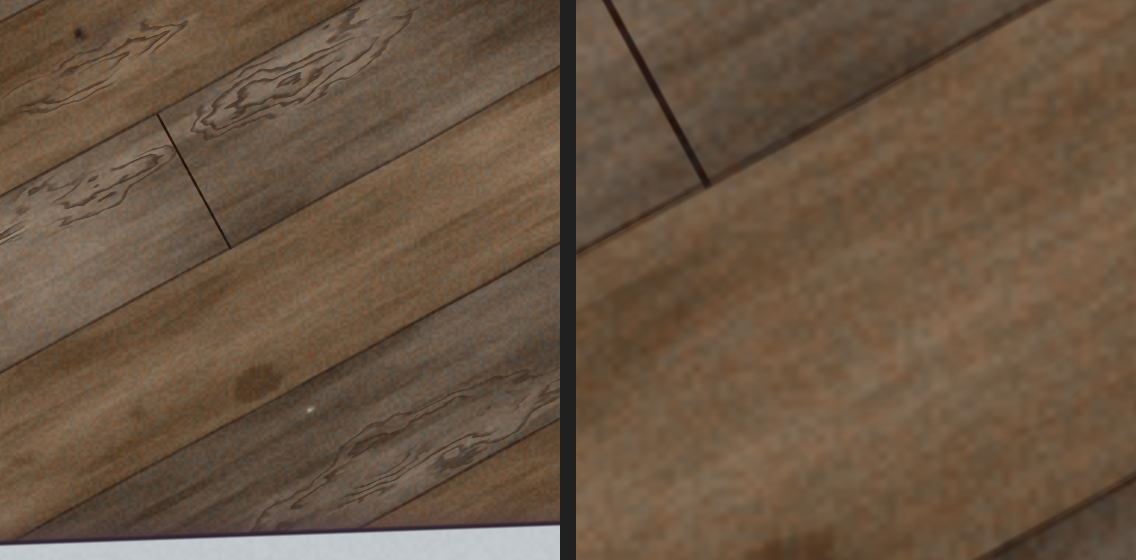
Left: the whole. Right: its middle third, enlarged.
This texture is drawn by a three.js fragment shader. Its source:

```glsl
// Oak floor boards laid on a diagonal, cut off below by a pale skirting strip.
// Points are turned into board space (x along the grain, y across it); stretched
// noise gives the grain, warped nested ovals give the dark cathedral figures.
varying vec2 vUv;

float hash(vec2 p) {
  vec3 a = fract(p.xyx * 0.1031);
  a += dot(a, a.yzx + 33.33);
  return fract((a.x + a.y) * a.z);
}

float noise(vec2 p) {
  vec2 i = floor(p), f = fract(p);
  f = f * f * (3.0 - 2.0 * f);
  return mix(mix(hash(i), hash(i + vec2(1.0, 0.0)), f.x),
             mix(hash(i + vec2(0.0, 1.0)), hash(i + 1.0), f.x), f.y);
}

float fbm(vec2 p) {
  float sum = 0.0, amp = 0.53;
  for (int i = 0; i < 4; i++) {
    sum += amp * noise(p);
    p = p * 2.03 + 17.3;
    amp *= 0.5;
  }
  return sum;
}

// Soft round patch, 1 at its centre.
float patchAt(vec2 p, vec2 centre, vec2 size) {
  vec2 d = (p - centre) / size;
  return exp(-dot(d, d));
}

// Cathedral figure: x is the pale zone, y the dark rings inside it.
vec2 cathedral(vec2 q, vec2 centre, vec2 size) {
  float warp = fbm(q * vec2(9.0, 30.0) + centre * 20.0) - 0.5;
  float r = length((q - centre) / size) + 1.1 * warp;
  float zone = 1.0 - smoothstep(0.65, 1.15, r);
  float ring = fract(r * 3.6);
  float line = smoothstep(0.4, 0.8, ring) * (1.0 - smoothstep(0.86, 1.0, ring));
  line *= smoothstep(0.2, 0.6, noise(q * vec2(11.0, 38.0) + 7.0));
  return vec2(zone, zone * line);
}

void main() {
  vec2 uv = vUv;
  vec2 q = vec2(dot(uv, vec2(0.878, 0.479)), dot(uv, vec2(-0.479, 0.878)));

  // Boards and their base colours
  float across = (q.y - 0.018 + 0.004 * (noise(vec2(q.x * 7.0, 3.0)) - 0.5)) / 0.275;
  float board = floor(across);
  float warm = 1.0 - mod(board, 2.0);
  vec3 wood = mix(vec3(0.425, 0.355, 0.29), vec3(0.435, 0.34, 0.25), warm);
  wood *= board == -1.0 ? 0.89 : 1.0;

  // Broad tone, long streaks and fine pores
  vec2 grain = q + vec2(board * 5.3, 0.012 * fbm(q * 5.0));
  float tone = 0.19 * (fbm(grain * vec2(3.0, 13.0)) - 0.5);
  tone += 0.05 * (noise(grain * vec2(7.0, 95.0)) - 0.5);
  tone += 0.05 * (fbm(grain * vec2(30.0, 150.0)) - 0.5);
  float streak = smoothstep(0.62, 0.8, noise(grain * vec2(4.0, 42.0) + 9.0));
  tone -= 0.045 * streak;

  // Uneven daylight
  tone += 0.06 * patchAt(uv, vec2(0.1, 0.5), vec2(0.25, 0.15));
  tone += 0.06 * patchAt(uv, vec2(0.95, 0.76), vec2(0.2, 0.12));
  tone -= 0.08 * patchAt(uv, vec2(1.0, 1.0), vec2(0.25, 0.14));
  tone -= 0.04 * patchAt(uv, vec2(0.25, 0.08), vec2(0.2, 0.1));
  wood += tone * vec3(1.0, 0.98, 0.95);

  // Cathedral figures, each kept to its own board
  float rightPart = step(0.628, q.x);
  float middle = board == 1.0 ? 1.0 : 0.0;
  vec2 figure = cathedral(q, vec2(0.56, 0.69), vec2(0.25, 0.045));
  figure += middle * rightPart * cathedral(q, vec2(0.86, 0.507), vec2(0.28, 0.062));
  figure += middle * (1.0 - rightPart) * cathedral(q, vec2(0.44, 0.515), vec2(0.25, 0.06));
  figure += cathedral(q, vec2(0.74, -0.175), vec2(0.33, 0.075));
  wood += 0.055 * figure.x;
  wood = mix(wood, vec3(0.24, 0.17, 0.125), 0.72 * min(figure.y, 1.0));

  // Knots
  vec2 bent = q + 0.025 * (vec2(fbm(q * 22.0), fbm(q * 22.0 + 40.0)) - 0.5);
  float halo = patchAt(bent, vec2(0.5, 0.065), vec2(0.2, 0.045));
  wood = mix(wood, vec3(0.37, 0.275, 0.18), 0.45 * halo);
  float oval = length((bent - vec2(0.555, 0.056)) / vec2(0.048, 0.027));
  float knot = 0.65 * (1.0 - smoothstep(0.75, 1.1, oval));
  knot += 0.5 * patchAt(bent, vec2(0.341, 0.11), vec2(0.02, 0.012));
  knot += 0.5 * patchAt(bent, vec2(0.121, 0.139), vec2(0.03, 0.012));
  wood = mix(wood, vec3(0.29, 0.2, 0.125), knot);
  wood = mix(wood, vec3(0.29, 0.22, 0.2), 0.6 * patchAt(bent, vec2(0.62, 0.735), vec2(0.05, 0.016)));
  wood = mix(wood, vec3(0.13, 0.08, 0.07), 0.9 * patchAt(bent, vec2(0.573, 0.758), vec2(0.008, 0.011)));
  wood += 0.3 * patchAt(bent, vec2(0.618, -0.03), vec2(0.008, 0.005));

  // Long seams, broken and soft, then the crisp butt joint
  float gap = abs(fract(across + 0.5) - 0.5) * 0.275;
  float wear = mix(0.3, 0.85, noise(vec2(q.x * 9.0, board * 3.0)));
  wood *= 1.0 - 0.12 * exp(-gap * 90.0);
  wood = mix(wood, vec3(0.21, 0.14, 0.1), wear * (1.0 - smoothstep(0.001, 0.0045, gap)));
  float joint = 1.0 - smoothstep(0.001, 0.0035, abs(q.x - 0.628));
  joint *= smoothstep(0.288, 0.293, q.y) * (1.0 - smoothstep(0.563, 0.567, q.y));
  wood = mix(wood, vec3(0.13, 0.075, 0.055), 0.93 * joint);

  // Mottled brightness and colour speckle
  wood += 0.055 * (noise(uv * 190.0) - 0.5);
  wood += vec3(0.04, -0.008, -0.035) * (noise(uv * 115.0 + 31.0) - 0.5);

  // Skirting strip with a violet shadow along its edge
  float height = uv.y - 0.026 - 0.036 * uv.x;
  wood = mix(wood, vec3(0.29, 0.21, 0.26), 0.8 * exp(-max(height, 0.0) * 55.0));
  wood = mix(wood, vec3(0.17, 0.13, 0.18), 0.85 * (1.0 - smoothstep(0.004, 0.011, height)));
  vec3 strip = vec3(0.76, 0.78, 0.8) + 0.025 * (noise(uv * 120.0) - 0.5);
  gl_FragColor = vec4(mix(strip, wood, smoothstep(-0.003, 0.003, height)), 1.0);
}
```
